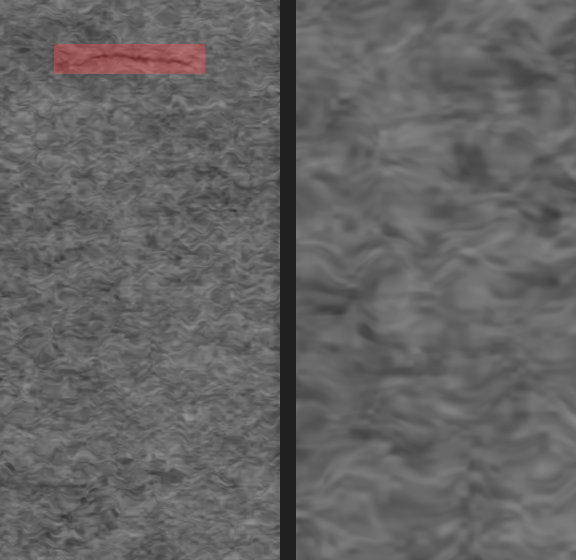
Left, the full canvas; right, a detail of the centre.
Give the GLSL for this texture, as a Shadertoy shader.

```glsl
#define BASE_GRAY 0.397
#define GRAIN_SCALE vec2(40.0, 68.0)
#define GRAIN_CONTRAST 0.125
#define FINE_CONTRAST 0.075
#define CLOUD_CONTRAST 0.085
#define PIT_DEPTH 0.10
#define SCAN_LINES 64.0
#define PATCH_CENTER vec2(0.4625, 1.790)
#define PATCH_HALF vec2(0.270, 0.0535)
#define PATCH_TINT vec3(1.0, 0.12, 0.12)
#define PATCH_OPACITY 0.30
#define CRACK_DEPTH 0.21

float hash(vec2 cell) {
    return fract(sin(dot(cell, vec2(127.1, 311.7))) * 43758.5453);
}

float noise(vec2 p) {
    vec2 i = floor(p), f = fract(p);
    f = f * f * f * (f * (f * 6.0 - 15.0) + 10.0);
    return mix(mix(hash(i), hash(i + vec2(1, 0)), f.x),
               mix(hash(i + vec2(0, 1)), hash(i + vec2(1, 1)), f.x), f.y);
}

// Noise centred on zero
float grain(vec2 p) {
    return noise(p) - 0.5;
}

// Bends the domain so that grains turn into slanted flakes
vec2 warp(vec2 p) {
    vec2 bend = vec2(grain(p * vec2(17.0, 23.0) + 5.3),
                     grain(p * vec2(21.0, 19.0) + 41.7));
    return p + bend * vec2(0.030, 0.026);
}

// Soft dark line that wanders around a sloping axis
float crack(vec2 p, vec2 start, float end, float slope, float width) {
    float wander = 0.016 * grain(vec2(p.x * 22.0, start.y * 90.0))
                 + 0.008 * grain(vec2(p.x * 60.0, start.y * 50.0));
    float axis = start.y + slope * (p.x - start.x) + wander;
    float span = smoothstep(start.x - 0.02, start.x + 0.02, p.x)
               * (1.0 - smoothstep(end - 0.06, end + 0.02, p.x));
    float thickness = width * (0.6 + 0.8 * noise(vec2(p.x * 35.0, 3.0)));
    float d = (p.y - axis) / thickness;
    return span * exp(-d * d);
}

float concrete(vec2 p) {
    vec2 q = warp(p);
    float gray = BASE_GRAY;

    // Grain from broad clouds to fine speckle
    gray += 0.045 * grain(p * vec2(3.5, 4.5) + 13.0);
    gray += CLOUD_CONTRAST * grain(q * vec2(13.0, 21.0) + 7.0);
    gray += GRAIN_CONTRAST * grain(q * GRAIN_SCALE + 31.0);
    gray += FINE_CONTRAST * grain(q * GRAIN_SCALE * 1.9 + 77.0);

    // Dark pits and thin creases gathered in clusters
    float cluster = smoothstep(0.42, 0.80, noise(p * vec2(5.0, 6.5) + 19.0));
    float pit = smoothstep(0.62, 0.95, noise(q * vec2(24.0, 48.0) + 3.0));
    float ridge = abs(grain(q * vec2(11.0, 25.0) + 53.0));
    float crease = 1.0 - smoothstep(0.0, 0.10, ridge);
    float broken = smoothstep(0.55, 0.85, noise(q * vec2(15.0, 21.0) + 91.0));
    gray -= PIT_DEPTH * cluster * (pit + 0.5 * crease * broken);

    // Pale chips
    gray += 0.06 * smoothstep(0.75, 1.0, noise(q * vec2(19.0, 45.0) + 67.0));

    // Scan lines, faint seam and dark right edge
    float scanFade = noise(p * vec2(6.0, 4.0) + 29.0);
    gray += 0.007 * scanFade * sin(6.2832 * SCAN_LINES * p.y);
    float seam = (p.y - 0.263) / 0.006;
    gray -= 0.025 * exp(-seam * seam) * (1.0 - smoothstep(0.3, 0.7, p.x));
    gray -= 0.04 * smoothstep(0.97, 1.0, p.x);
    return gray;
}

void mainImage(out vec4 fragColor, in vec2 fragCoord) {
    // Canvas width is one unit
    vec2 p = fragCoord / iResolution.x;
    float pixel = 1.0 / iResolution.x;
    float gray = concrete(p);

    // Tinted rectangle with smoothed edges
    vec2 edge = abs(p - PATCH_CENTER) - PATCH_HALF;
    float inside = 1.0 - smoothstep(-0.5 * pixel, 0.5 * pixel, max(edge.x, edge.y));

    // Main crack, its faint branch and a dark end
    float cracks = crack(p, vec2(0.32, 1.804), 0.70, -0.075, 0.008);
    cracks += 0.55 * crack(p, vec2(0.21, 1.768), 0.34, 0.06, 0.007);
    cracks += 0.35 * exp(-dot(p - vec2(0.69, 1.79), p - vec2(0.69, 1.79)) / 0.0005);
    gray += inside * (0.065 - CRACK_DEPTH * cracks);

    vec3 color = mix(vec3(gray), PATCH_TINT, PATCH_OPACITY * inside);
    fragColor = vec4(clamp(color, 0.0, 1.0), 1.0);
}
```
